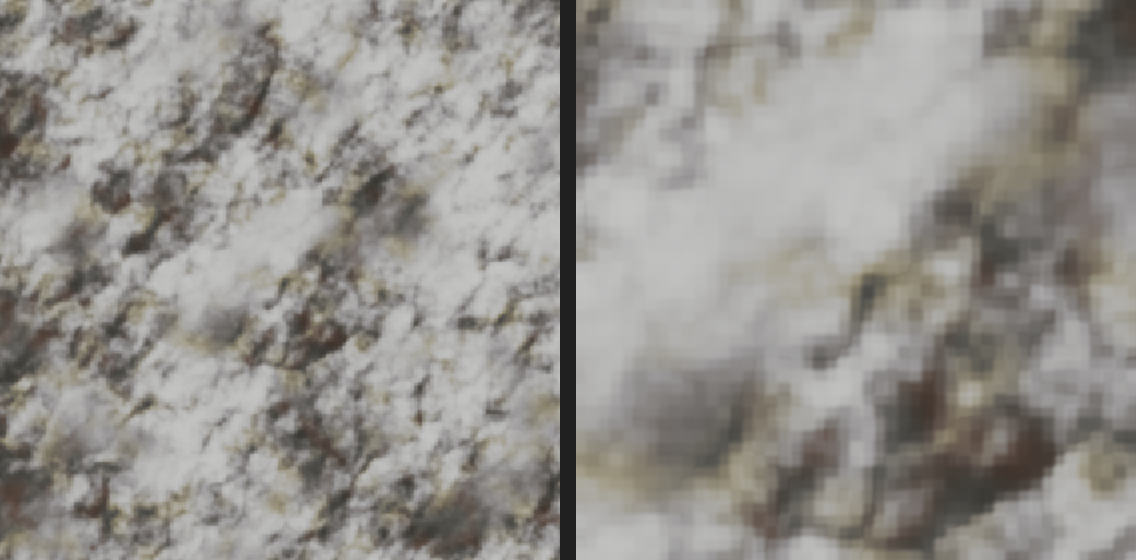
Left: the whole. Right: its middle third, enlarged.
Reproduce this texture procedurally as a three.js fragment shader.

```glsl
varying vec2 vUv;

const vec3 OCHRE = vec3(0.012, 0.006, -0.024);
const vec3 RUST = vec3(0.016, -0.005, -0.010);
const vec3 WARM_SHADE = vec3(0.018, 0.000, -0.018);
const vec2 TO_LIGHT = vec2(-0.006, 0.009);
const float DARKEST = 0.20;
const float BRIGHTEST = 0.77;

vec2 hash2(vec2 cell) {
  vec3 h = fract(cell.xyx * vec3(0.1031, 0.1030, 0.0973));
  h += dot(h, h.yzx + 33.33);
  return fract((h.xx + h.yz) * h.zy);
}

float cornerSlope(vec2 cell, vec2 corner, vec2 f) {
  float angle = 6.2832 * hash2(cell + corner).x;
  return dot(vec2(cos(angle), sin(angle)), f - corner);
}

// Gradient noise scaled to about unit deviation
float noise(vec2 p) {
  vec2 i = floor(p);
  vec2 f = fract(p);
  vec2 w = f * f * f * (f * (f * 6.0 - 15.0) + 10.0);
  float low = mix(cornerSlope(i, vec2(0, 0), f), cornerSlope(i, vec2(1, 0), f), w.x);
  float high = mix(cornerSlope(i, vec2(0, 1), f), cornerSlope(i, vec2(1, 1), f), w.x);
  return 4.6 * mix(low, high, w.y);
}

// Rounded lumps with creases between them
float lumps(vec2 p) {
  vec2 i = floor(p);
  vec2 f = fract(p);
  float nearest = 4.0;
  for (int y = -1; y <= 1; y++) {
    for (int x = -1; x <= 1; x++) {
      vec2 cell = vec2(float(x), float(y));
      vec2 d = cell + hash2(i + cell) - f;
      nearest = min(nearest, dot(d, d));
    }
  }
  return (0.22 - nearest) * 5.5;
}

// Coordinates drawn out slightly along the rising diagonal
vec2 grainSpace(vec2 p, vec2 along) {
  return vec2(dot(p, along) * 0.88, dot(p, vec2(-along.y, along.x)) * 1.12);
}

float height(vec2 p) {
  vec2 g = grainSpace(p, vec2(0.6, 0.8));
  return 0.42 * lumps(g * 21.0) + 0.60 * noise(g * 17.0 + 7.0) + 0.36 * noise(g * 35.0 + 31.0);
}

// Soft terraces give the coarse, slightly square grain
vec2 softCells(vec2 p, float count) {
  vec2 s = p * count;
  return (floor(s) + smoothstep(0.1, 0.9, fract(s))) / count;
}

float tone(float z) {
  return mix(DARKEST, BRIGHTEST, 1.0 / (1.0 + exp(-0.9 - 1.35 * z)));
}

void main() {
  vec2 p = softCells(vUv, 140.0);
  vec2 warped = p + 0.003 * vec2(noise(p * 19.0), noise(p * 19.0 + 40.0));

  // Broad dark hollows, deepest by the left side
  float hollows = 0.56 * noise(p * 4.2 + 13.0) + 0.42 * noise(warped * 8.5 + 61.0);
  hollows += 0.13 - 1.2 * exp(-9.0 * p.x);

  // Lit crumbs and fine grain, fading in the smooth areas
  float h = height(warped);
  float relief = h - height(warped + TO_LIGHT);
  float fine = 0.17 * noise(p * 62.0) + 0.08 * noise(p * 105.0 + 5.0);
  float rough = mix(0.45, 1.1, smoothstep(-1.3, 0.0, noise(p * 6.0 + 90.0)));
  float light = tone(hollows + rough * (0.62 * h + 0.34 * relief + fine));

  // Ochre in the middle tones, rust in the shadows
  float shade = clamp((0.72 - light) * 4.0, 0.0, 1.0);
  float middle = smoothstep(0.30, 0.50, light) * (1.0 - smoothstep(0.58, 0.72, light));
  float dark = 1.0 - smoothstep(0.28, 0.55, light);
  vec3 color = vec3(light) + WARM_SHADE * shade;
  color += OCHRE * (0.1 + middle * max(noise(p * 17.0 + 23.0), -0.4));
  color += RUST * dark * max(noise(p * 21.0 + 77.0), -0.6);

  gl_FragColor = vec4(color, 1.0);
}
```
